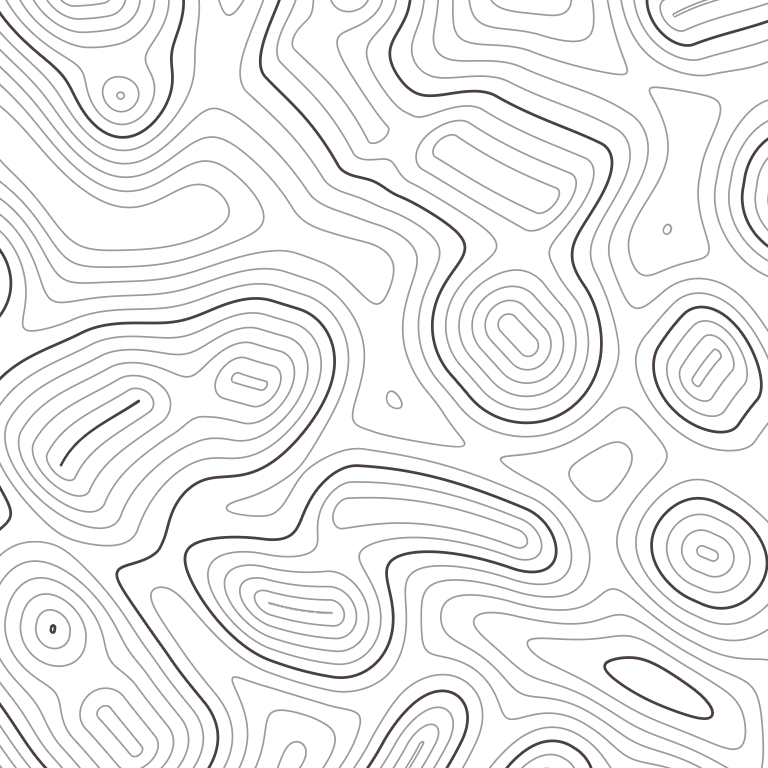
This pattern is drawn by a WebGL 2 fragment shader. Its source:

```glsl
#version 300 es
precision highp float;
// Topographic contour map: thin grey level lines with every sixth one dark.
// The terrain is a smooth cellular distance to randomly stretched hills,
// bent by layered sines; lines keep an even width by dividing by the slope.

uniform vec2 u_resolution;
out vec4 fragColor;

vec3 hash3(vec2 cell) {
    vec3 seed = vec3(dot(cell, vec2(127.1, 311.7)),
                     dot(cell, vec2(269.5, 183.3)),
                     dot(cell, vec2(419.2, 371.9)));
    return fract(sin(seed) * 43758.545);
}

// Layered sines that bend the hills into irregular shapes
vec2 warp(vec2 p) {
    p += 0.16 * sin(1.9 * p.yx + vec2(0.7, 2.4));
    p += 0.06 * sin(4.1 * p.yx + 1.3 * p + vec2(3.1, 0.4));
    return p;
}

// Distance from q to a spine of the given direction and half length
float spineDistance(vec2 q, vec2 dir, float halfLength) {
    return length(q - dir * clamp(dot(q, dir), -halfLength, halfLength));
}

// Terrain level at a canvas position; whole numbers are contours
float terrain(vec2 uv) {
    vec2 p = warp(uv * 3.5 + vec2(5.2, 8.6));
    vec2 home = floor(p);
    float sum = 0.0;
    for (int y = -2; y <= 2; y++) {
        for (int x = -2; x <= 2; x++) {
            vec2 cell = home + vec2(x, y);
            vec3 rnd = hash3(cell);
            vec3 form = hash3(cell + 37.0);
            vec2 center = cell + 0.5 + 0.8 * (rnd.xy - 0.5);
            float angle = 6.2832 * rnd.z;
            vec2 dir = vec2(cos(angle), sin(angle));
            float d = spineDistance(p - center, dir, 0.45 * form.x * form.x);
            sum += exp(-10.0 * (d - 0.3 * form.y));
        }
    }
    return -1.65 * log(sum);
}

// Antialiased coverage of a line of the given width
float stroke(float dist, float width, float pixel) {
    return clamp(0.5 + (0.5 * width - dist) / pixel, 0.0, 1.0);
}

void main() {
    float pixel = 1.0 / min(u_resolution.x, u_resolution.y);
    vec2 uv = gl_FragCoord.xy * pixel;

    // Level and slope in canvas units
    float level = terrain(uv);
    vec2 step2 = vec2(0.001, 0.0);
    vec2 slope = vec2(terrain(uv + step2.xy), terrain(uv + step2.yx)) - level;
    float steepness = max(length(slope) / step2.x, 0.01);

    // Nearest contour, and whether it is a dark index line
    float contour = floor(level + 0.5);
    float dist = abs(level - contour) / steepness;
    bool isIndex = mod(contour - 1.5, 6.0) < 1.0;

    vec3 paper = vec3(1.0);
    vec3 grey = vec3(0.61, 0.605, 0.61);
    vec3 dark = vec3(0.29, 0.25, 0.26);
    vec3 ink = isIndex ? dark : grey;
    float width = isIndex ? 0.0036 : 0.0022;
    fragColor = vec4(mix(paper, ink, stroke(dist, width, pixel)), 1.0);
}
```
